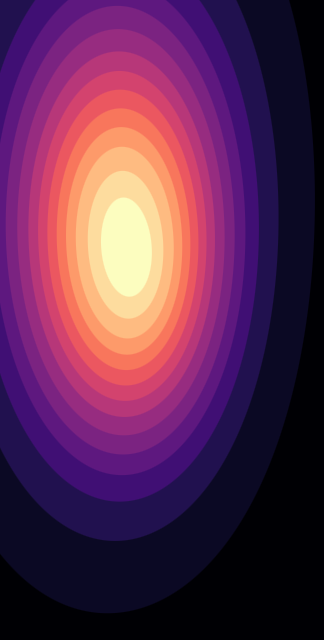
This background is drawn by a Shadertoy shader. Its source:

```glsl
// A glowing off-centre ellipse drawn as nested flat bands, from black to cream.
// Each pixel solves for the radius of the drifting, slightly bent ellipse that
// passes through it; the bands are then painted from the outside inward.

// Lengths are in canvas heights.
const vec2 CORE_CENTER = vec2(0.2003, 0.6064);
const vec2 CENTER_DRIFT = vec2(-0.07, 0.19);   // centre shift per unit radius
const float CORE_ASPECT = 1.96;                // height over width
const float RIM_ASPECT = 1.99;
const float CORE_LEAN = 0.0045;                // sideways lean of the poles
const float RIM_TILT = 0.015;                  // diagonal stretch of outer bands
const float RIM_SQUARE = 0.012;                // fullness of outer corners
const vec2 RIM_RANGE = vec2(0.18, 0.31);       // radii where the bend sets in
const int BAND_COUNT = 14;
const int SOLVE_STEPS = 6;

// Half widths of the bands, outermost first.
const float BAND_RADII[BAND_COUNT] = float[](
    0.3135, 0.2526, 0.2196, 0.1969, 0.1788, 0.1619, 0.1457,
    0.1315, 0.1179, 0.1043, 0.0907, 0.0764, 0.0589, 0.0395);

const vec3 BACKGROUND = vec3(0.0, 0.0, 0.015);
const vec3 BAND_COLORS[BAND_COUNT] = vec3[](
    vec3(0.045, 0.035, 0.142), vec3(0.130, 0.067, 0.308),
    vec3(0.251, 0.059, 0.453), vec3(0.369, 0.094, 0.498),
    vec3(0.482, 0.137, 0.507), vec3(0.592, 0.174, 0.500),
    vec3(0.716, 0.215, 0.475), vec3(0.828, 0.263, 0.431),
    vec3(0.922, 0.342, 0.377), vec3(0.974, 0.462, 0.362),
    vec3(0.994, 0.602, 0.415), vec3(0.997, 0.733, 0.505),
    vec3(0.994, 0.863, 0.620), vec3(0.987, 0.991, 0.750));

// One refinement of the radius, given the current estimate.
float refineRadius(vec2 p, float radius) {
    float rim = smoothstep(RIM_RANGE.x, RIM_RANGE.y, radius);
    vec2 q = p - CORE_CENTER - CENTER_DRIFT * radius;
    q.y /= mix(CORE_ASPECT, RIM_ASPECT, rim);
    q.x += CORE_LEAN * (1.0 - rim) * clamp(q.y / max(radius, 0.01), -1.0, 1.0);
    float dist = length(q);
    vec2 dir = q / max(dist, 0.0001);
    float diagonal = 2.0 * dir.x * dir.y;
    float bulge = RIM_TILT * diagonal + RIM_SQUARE * diagonal * diagonal;
    return dist / (1.0 + rim * bulge);
}

float ellipseRadius(vec2 p) {
    float radius = 0.15;
    for (int i = 0; i < SOLVE_STEPS; i++) {
        radius = refineRadius(p, radius);
    }
    return radius;
}

void mainImage(out vec4 fragColor, in vec2 fragCoord) {
    float radius = ellipseRadius(fragCoord / iResolution.y);
    float edge = max(fwidth(radius), 0.00001);

    // Paint the bands from rim to core with smoothed edges.
    vec3 color = BACKGROUND;
    for (int i = 0; i < BAND_COUNT; i++) {
        float cover = clamp((BAND_RADII[i] - radius) / edge + 0.5, 0.0, 1.0);
        color = mix(color, BAND_COLORS[i], cover);
    }
    fragColor = vec4(color, 1.0);
}
```
